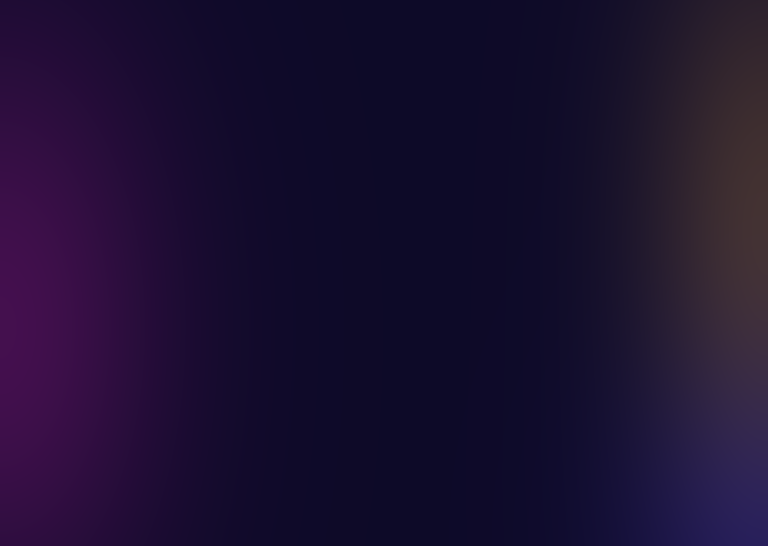
Write a Shadertoy shader that draws this background.

```glsl
// Dark indigo backdrop lit by three soft glows: magenta on the left edge,
// amber on the right edge and violet-blue in the lower right corner.
// Each glow is an elliptical Gaussian added to the base colour.

// Elliptical falloff: 1 at the centre, fading over the given radii
float glow(vec2 p, vec2 center, vec2 radii) {
    vec2 d = (p - center) / radii;
    return exp(-dot(d, d));
}

void mainImage(out vec4 fragColor, in vec2 fragCoord) {
    // Height units; x runs from 0 to the aspect ratio
    vec2 p = fragCoord / iResolution.y;
    float right = iResolution.x / iResolution.y;

    // Indigo base
    vec3 color = vec3(0.052, 0.039, 0.157);

    // Magenta, left edge
    color += vec3(0.215, 0.022, 0.150) * glow(p, vec2(0.0, 0.40), vec2(0.30, 0.56));

    // Amber, right edge
    color += vec3(0.210, 0.155, 0.030) * glow(p, vec2(right, 0.60), vec2(0.23, 0.53));

    // Violet-blue, lower right corner
    color += vec3(0.045, 0.040, 0.190) * glow(p, vec2(right, 0.0), vec2(0.27, 0.36));

    fragColor = vec4(color, 1.0);
}
```
